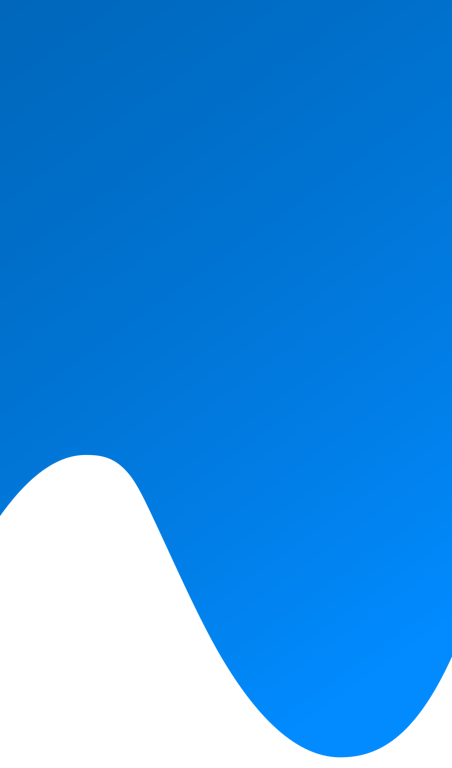
Reproduce this background procedurally as a Shadertoy shader.

```glsl
// A blue diagonal gradient above a white wave along the bottom edge.
// The wave is a smooth chain of cubic Hermite spans; its edge is softened
// by the distance to the curve, estimated from height and slope.

// Wave knots: x, height, slope, in units of the canvas height
const vec3 knots[7] = vec3[7](
    vec3(0.0,    0.328,   1.4),
    vec3(0.1117, 0.4076,  0.0),
    vec3(0.1702, 0.3803, -1.3),
    vec3(0.1949, 0.3361, -2.1),
    vec3(0.2923, 0.1386, -1.65),
    vec3(0.4443, 0.0139,  0.0),
    vec3(0.59,   0.1451,  2.2));

// Height of one span at x
float hermite(vec3 a, vec3 b, float x) {
    float span = b.x - a.x;
    float t = clamp((x - a.x) / span, 0.0, 1.0);
    float s = 1.0 - t;
    return mix(a.y, b.y, t * t * (3.0 - 2.0 * t))
         + span * t * s * (a.z * s - b.z * t);
}

float waveHeight(float x) {
    float height = knots[0].y;
    for (int i = 0; i < 6; i++) {
        if (x >= knots[i].x) height = hermite(knots[i], knots[i + 1], x);
    }
    return height;
}

void mainImage(out vec4 fragColor, in vec2 fragCoord) {
    vec2 p = fragCoord / iResolution.xy * vec2(0.59, 1.0);
    float pixel = 1.0 / iResolution.y;

    // Gradient from the upper left to the lower right
    float t = dot(vec2(p.x, 1.0 - p.y), vec2(0.58, 0.81));
    float blend = clamp(t * (0.6 + 0.4 * t), 0.0, 1.0);
    vec3 sky = mix(vec3(0.0, 0.405, 0.735), vec3(0.005, 0.545, 1.0), blend);

    // Signed distance to the wave
    float height = waveHeight(p.x);
    float slope = (waveHeight(p.x + 0.001) - waveHeight(p.x - 0.001)) / 0.002;
    float dist = (p.y - height) / sqrt(1.0 + slope * slope);

    float above = smoothstep(-0.75 * pixel, 0.75 * pixel, dist);
    fragColor = vec4(mix(vec3(1.0), sky, above), 1.0);
}
```
